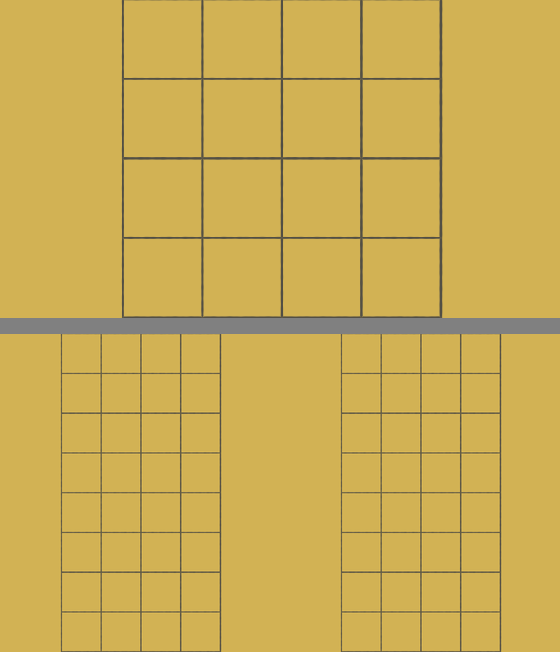
Top: one tile. Bottom: repeated 2 by 2.
Reproduce this pattern procedurally as a WebGL 1 fragment shader.

```glsl
precision highp float;

uniform vec2 u_resolution;

const float TAU = 6.2831853;
const float CELL = 0.25;

// Slight unevenness along a line; whole frequencies make it wrap over one unit
float wobble(float along, float lineIndex) {
  return sin(TAU * 17.0 * along + lineIndex * 2.1) * 0.6
       + sin(TAU * 41.0 * along + lineIndex * 4.7) * 0.4;
}

// Coverage of a stroke at distance d from its centre
float stroke(float d, float halfWidth, float pixel) {
  return clamp((halfWidth - abs(d)) / pixel + 0.5, 0.0, 1.0);
}

void main() {
  float pixel = 1.0 / u_resolution.y;
  vec2 p = gl_FragCoord.xy * pixel;
  float aspect = u_resolution.x * pixel;

  // Grid space: x from the middle line, y wraps over the canvas height
  vec2 q = vec2(p.x - 0.5 * aspect - 0.006, p.y - 0.002);
  float column = clamp(floor(q.x / CELL + 0.5), -2.0, 2.0);
  float row = floor(q.y / CELL + 0.5);
  float wrappedRow = mod(row, 4.0);

  // Five uprights, growing a little heavier to the right
  float uprightWidth = 0.0036 + 0.0003 * column + 0.0003 * wobble(p.y, column);
  float upright = stroke(q.x - column * CELL, uprightWidth, pixel);

  // Level lines, the middle one heaviest, ending at the outer uprights
  float middle = 1.0 - step(0.5, abs(wrappedRow - 2.0));
  float levelWidth = 0.0029 + 0.0009 * middle + 0.0003 * wobble(q.x, wrappedRow);
  float level = stroke(q.y - row * CELL, levelWidth, pixel);
  level *= stroke(q.x, 2.0 * CELL + 0.003, pixel);

  // Ink with faint fading along the strokes and at the crossings
  float fade = 0.03 * (1.0 + wobble(p.y, column) * wobble(q.x, wrappedRow));
  float ink = max(upright, level) * (1.0 - fade - 0.1 * upright * level);

  vec3 gold = vec3(0.824, 0.698, 0.329);
  vec3 charcoal = vec3(0.305, 0.295, 0.265);
  gl_FragColor = vec4(mix(gold, charcoal, ink), 1.0);
}
```
